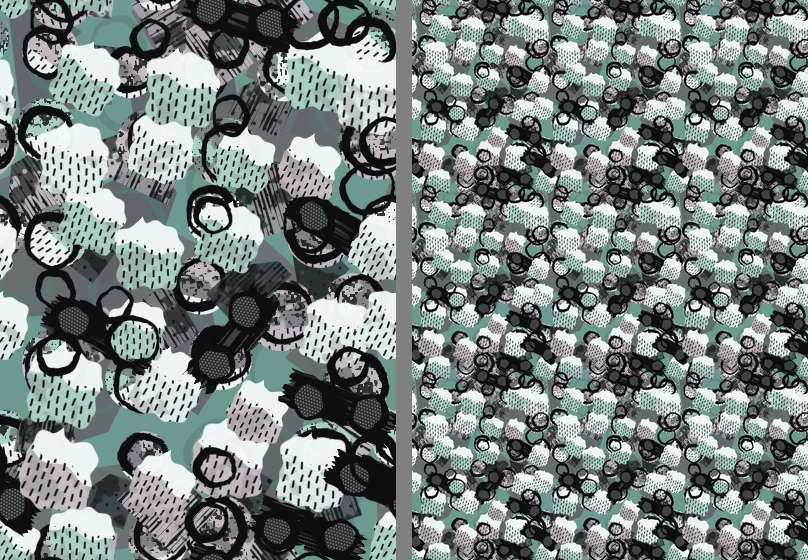
Left: one tile. Right: repeated 3 by 3.
Write a WebGL 2 fragment shader that draws this pattern.

```glsl
#version 300 es
precision highp float;
// Seamless cut-paper collage: angular backdrop, lined shards, speckled discs,
// dashed clouds, brush strips and inked rings. Each layer scatters one motif
// per cell of a wrapping grid and paints it over the layers below.
uniform vec2 u_resolution;
out vec4 fragColor;

const vec2 GRID = vec2(5, 7); // cells per tile
const vec2 LAYER_SHIFT = vec2(.37, .61);
const int LAYERS = 6;
const float DENSITY[LAYERS] = float[](.68, .6, .88, .32, .84, .55);
const float CLOUD_SHARE = .48, JITTER = .6, SEED = 3.;
const vec2 DASH_GRID = vec2(.088, .135);
const vec3 INK = vec3(.055, .055, .065);
const vec3 DARK = vec3(.22, .25, .26);
const vec3 GREY = vec3(.45, .45, .47);
const vec3 TEAL = vec3(.43, .6, .57);
const vec3 MINT = vec3(.68, .82, .78);
const vec3 LILAC = vec3(.78, .74, .77);
const vec3 WHITE = vec3(.95, .97, .97);

float pixel; // edge softness in cell units

vec3 hash3(vec2 c, float seed) {
  vec3 v = fract(c.xyx * vec3(.1031, .103, .0973) + seed * .137);
  v += dot(v, v.yxz + 33.33);
  return fract((v.xxy + v.yzz) * v.zyx);
}

float softNoise(vec2 p, float seed) {
  vec2 i = floor(p), f = fract(p), e = vec2(1, 0);
  f *= f * (3. - 2. * f);
  return mix(mix(hash3(i, seed).x, hash3(i + e.xy, seed).x, f.x),
             mix(hash3(i + e.yx, seed).x, hash3(i + e.xx, seed).x, f.x), f.y);
}

float smear(vec2 p, float seed) {
  return .6 * softNoise(p, seed) + .4 * softNoise(p * 2.7, seed);
}

float cover(float d) { return clamp(.5 - d / pixel, 0., 1.); }

vec2 turn(vec2 q, float a) {
  float c = cos(a), s = sin(a);
  return mat2(c, -s, s, c) * q;
}

// Small marks
float dashes(vec2 q, float seed) {
  vec2 g = q / DASH_GRID;
  g.y += .5 * mod(floor(g.x), 2.);
  vec3 h = hash3(floor(g), seed);
  vec2 f = (fract(g) - .5) * DASH_GRID + (h.xy - .5) * .025;
  f.x -= f.y * (.4 * h.z - .1);
  f.y -= clamp(f.y, -.03, .03);
  return cover(length(f) - .011);
}

float dots(vec2 q, float spacing, float radius) {
  vec2 g = q / spacing;
  g.x += .5 * mod(floor(g.y), 2.);
  return cover(length(fract(g) - .5) * spacing - radius);
}

// Motifs: q is measured from the centre, h holds three random values
vec3 ring(vec3 col, vec2 q, float radius, float width, float seed, vec3 ink) {
  float a = atan(q.y, q.x);
  float r = length(q) + .014 * sin(2. * a + seed) + .008 * sin(5. * a - seed);
  float rough = .014 * (softNoise(q * 24., seed) - .5);
  float d = abs(r - radius) - width * (.45 + .17 * sin(a + seed)) + rough;
  return mix(col, ink, cover(d));
}

vec3 backdrop(vec3 col, vec2 q, vec3 h) {
  vec2 s = turn(q, 3. * h.x - 1.5), size = .38 + .3 * h.yz;
  vec2 b = abs(s) - size;
  float d = max(max(b.x, b.y), dot(s, vec2(.7)) - .42);
  vec3 paper = h.y < .2 ? TEAL : mix(GREY, DARK, .35 * h.z);
  col = mix(col, paper, .92 * cover(d));
  return ring(col, q, .3 + .1 * h.z, .09, h.x * 6.3, mix(col, TEAL * .8, .55));
}

vec3 linedShard(vec3 col, vec2 q, vec3 h) {
  q = turn(q, 2.4 * h.x - 1.2);
  vec2 b = abs(q) - .24 - .26 * h.yz;
  float d = max(max(b.x, b.y), dot(q, vec2(-.8, .6)) - .25);
  vec3 paper = mix(DARK, LILAC, smoothstep(.2, .7, h.y));
  paper = mix(paper, INK, .7 * smoothstep(.52, .62, smear(q * 5., h.x)));
  float stripe = q.x / .055;
  float weight = softNoise(vec2(floor(stripe) * 3., q.y * 4.), h.z) - .35;
  float lines = cover(abs(fract(stripe) - .5) * .055 - .035 * weight);
  float marks = max(lines * step(.35, h.z), dots(q, .15, .02));
  return mix(col, mix(paper, INK, marks), .85 * cover(d));
}

vec3 speckledDisc(vec3 col, vec2 q, vec3 h) {
  float radius = .32 + .16 * h.x, seed = h.y * 9.;
  vec3 paper = h.z < .35 ? MINT : h.z < .75 ? LILAC : WHITE;
  paper = mix(paper, GREY, .8 * smoothstep(.46, .56, smear(q * 4., seed)));
  paper = mix(paper, INK, .85 * smoothstep(.6, .66, smear(q * 11., seed + 2.)));
  paper = mix(paper, DARK, smoothstep(.7, .82, softNoise(q * 34., seed)));
  vec2 s = turn(q, 1.6 * h.y - .8);
  vec3 dashed = mix(h.x < .6 ? WHITE : LILAC, INK, dashes(s, seed));
  paper = mix(paper, dashed, cover(s.y + .02 + .25 * h.z));
  col = mix(col, paper, .95 * cover(length(q) - radius));
  return ring(col, q - .16 * (h.yz - .5), radius * .8, .095, seed, INK);
}

vec3 cloud(vec3 col, vec2 q, vec3 h) {
  q = turn(q, .5 * h.x - .45) / (.9 + .3 * h.y);
  vec2 s = q * q * 7.;
  float a = atan(q.y, q.x), seed = h.z * 6.3;
  float d = .37 * sqrt(length(s)) - .37;
  d += .022 * sin(5. * a + seed) + .014 * sin(11. * a - seed);
  float peak = max(0., 1. - abs(q.x - .3 * q.y + .2) / .09);
  d -= .09 * peak * peak * smoothstep(.1, .3, q.y);
  vec3 body = h.z < .4 ? LILAC : h.z < .7 ? MINT : mix(WHITE, MINT, .25);
  body = mix(body, GREY, .3 * smoothstep(.52, .62, smear(q * 5., seed)));
  float below = q.y - .07 - .04 * sin(q.x * 13. + seed) + .25 * q.x;
  vec3 paper = mix(WHITE, body, cover(below));
  paper = mix(paper, INK, dashes(q, seed) * cover(below - .05));
  return mix(col, paper, .97 * cover(d));
}

vec3 brushStrip(vec3 col, vec2 q, vec3 h) {
  q = turn(q, h.y > .85 ? .9 : .5 * h.x - .8);
  float seed = h.z * 9., bristle = softNoise(vec2(q.y * 42., seed), seed);
  float shift = .14 * hash3(vec2(floor(q.x / .42)), seed).x - .07;
  float side = abs(q.y + shift) - .25 + .05 * softNoise(q * 9., seed);
  float d = max(abs(q.x) - .66 - .1 * bristle, side);
  float streak = smoothstep(.55, .75, softNoise(q.yx * vec2(45, 3), seed));
  streak *= smoothstep(.4, .65, softNoise(q * 3.5, seed));
  col = mix(col, mix(INK, GREY, .5 * streak), cover(d));
  for (float end = -1.; end < 2.; end += 2.) {
    vec2 c = q - end * vec2(.38, .12 * h.x - .06);
    vec3 stipple = mix(mix(INK, DARK, .6), GREY, dots(c, .038, .011));
    col = mix(col, stipple, cover(length(c) - .2));
    col = ring(col, c, .22, .085, seed + end, INK);
  }
  return col;
}

vec3 motif(int layer, vec3 col, vec2 q, vec3 h, float pick) {
  if (layer == 0) return backdrop(col, q, h);
  if (layer == 2) return speckledDisc(col, q, h);
  if (layer < 4) return linedShard(col, q, h);
  if (layer == 5) return ring(col, q, .2 + .13 * h.x, .06 + .04 * h.y, h.z * 6.3, INK);
  return pick < CLOUD_SHARE ? cloud(col, q, h) : brushStrip(col, q, h);
}

void main() {
  vec2 p = gl_FragCoord.xy / u_resolution * GRID;
  pixel = 1.2 * GRID.y / u_resolution.y;
  vec3 col = TEAL;
  for (int layer = 0; layer < LAYERS; layer++) {
    float n = float(layer);
    vec2 place = p + LAYER_SHIFT * n;
    for (int k = 0; k < 9; k++) {
      vec2 cell = floor(place) + vec2(k % 3 - 1, k / 3 - 1);
      vec2 id = floor(mod(cell + .5, GRID)); // wraps at the edges
      vec3 spot = hash3(id + 31., SEED + n * 7.);
      vec2 q = place - cell - .5 - (spot.xy - .5) * JITTER;
      if (spot.z > DENSITY[layer] || dot(q, q) > 1.4) continue;
      col = motif(layer, col, q, hash3(id + 5., SEED + n * 11.), spot.z);
    }
  }
  fragColor = vec4(col, 1);
}
```
